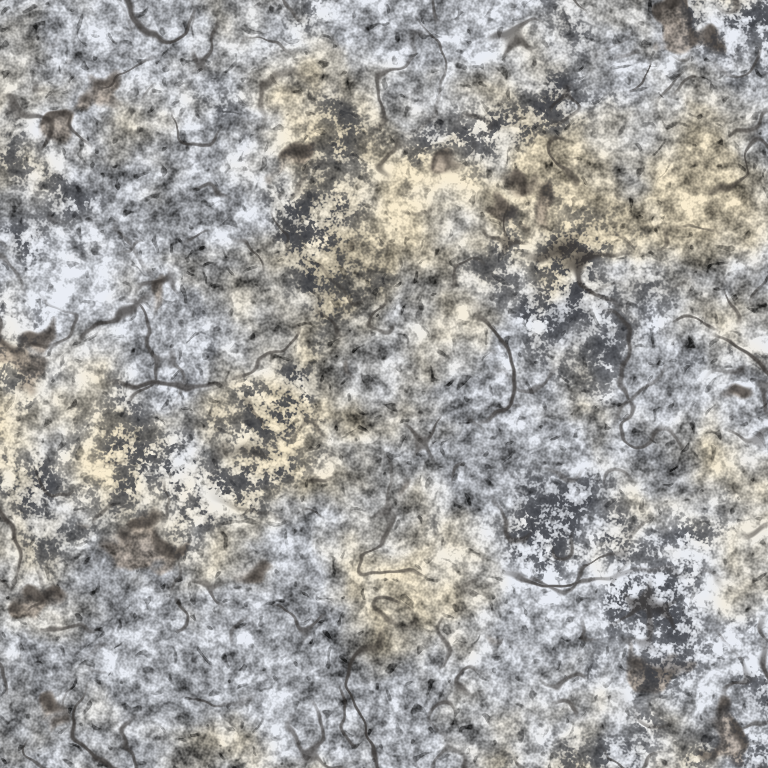
Give the GLSL for this texture, as a WebGL 1 fragment shader.

```glsl
precision highp float;
// Weathered grey limestone: rough mineral grain over embossed relief, with
// thin broken cracks, brown hollows, dark speckled lichen and ochre staining.
// Every layer is gradient noise, summed in octaves and bent by a domain warp.

uniform vec2 u_resolution;

// Tone (0 to 1 brightness)
const float BASE_TONE = 0.668;
const float BROAD_CONTRAST = 0.25;
const float HEIGHT_CONTRAST = 0.26;
const float RELIEF_CONTRAST = 0.36;
const float GRAIN_CONTRAST = 0.40;
const float FLAKE_LIGHT = 0.13;
const float PIT_DARK = 0.22;

// Feature frequencies (cells per canvas)
const float BROAD_FREQ = 2.6;
const float HEIGHT_FREQ = 10.0;
const float GRAIN_FREQ = 34.0;
const float HOLLOW_FREQ = 4.6;
const float LICHEN_FREQ = 3.2;
const float TINT_FREQ = 3.4;
const float FLAKE_FREQ = 30.0;
const float PIT_FREQ = 78.0;

// Offsets (canvas units)
const vec2 LIGHT_STEP = vec2(-0.002, 0.005);
const vec2 SHADOW_STEP = vec2(0.003, 0.016);

// Colours
const vec3 COOL_TINT = vec3(0.982, 1.0, 1.032);
const vec3 WARM_TINT = vec3(1.055, 1.0, 0.875);
const vec3 HOLLOW_BROWN = vec3(0.47, 0.43, 0.39);
const vec3 LICHEN_DARK = vec3(0.25, 0.26, 0.285);
const vec3 CRACK_DARK = vec3(0.21, 0.195, 0.185);

float hash(vec2 cell) {
  vec3 q = fract(cell.xyx * 0.1031);
  q += dot(q, q.yzx + 33.33);
  return fract((q.x + q.y) * q.z);
}

float cornerSlope(vec2 cell, vec2 offset) {
  float angle = 6.2832 * hash(cell);
  return dot(vec2(cos(angle), sin(angle)), offset);
}

// Gradient noise, roughly -1 to 1
float noise(vec2 p) {
  vec2 i = floor(p);
  vec2 f = p - i;
  vec2 u = f * f * f * (f * (f * 6.0 - 15.0) + 10.0);
  vec2 e = vec2(1.0, 0.0);
  float low = mix(cornerSlope(i, f), cornerSlope(i + e, f - e), u.x);
  float high = mix(cornerSlope(i + e.yx, f - e.yx),
                   cornerSlope(i + e.xx, f - e.xx), u.x);
  return 1.5 * mix(low, high, u.y);
}

// Four rotated octaves; a higher gain gives a rougher result
float fbm(vec2 p, float gain) {
  float sum = 0.0;
  float amplitude = 0.5;
  for (int octave = 0; octave < 4; octave++) {
    sum += amplitude * noise(p);
    p = mat2(1.64, 1.26, -1.26, 1.64) * p + 17.3;
    amplitude *= gain;
  }
  return sum;
}

vec2 warp(vec2 p) {
  vec2 bend = vec2(noise(p * 9.0 + 41.0), noise(p * 9.0 + 73.0));
  vec2 jag = vec2(noise(p * 42.0 + 11.0), noise(p * 42.0 + 59.0));
  return p + 0.018 * bend + 0.006 * jag;
}

float height(vec2 p) {
  return fbm(p * HEIGHT_FREQ + 120.0, 0.68);
}

float hollow(vec2 p) {
  return smoothstep(0.29, 0.37, fbm(p * HOLLOW_FREQ + 211.0, 0.55));
}

// Zero line of the noise, kept only in patches and tapering at their rims
float crack(vec2 p, float freq, float width) {
  float patchMask = smoothstep(0.02, 0.45, noise(p * freq * 0.8 + 307.0));
  float line = abs(noise(p * freq + 163.0));
  return patchMask * (1.0 - smoothstep(0.2 * width, width, line));
}

void main() {
  vec2 p = gl_FragCoord.xy / min(u_resolution.x, u_resolution.y);
  vec2 q = warp(p);

  // Stone brightness
  float surface = height(q);
  float relief = surface - height(q + LIGHT_STEP);
  float grain = fbm(p * GRAIN_FREQ + 89.0, 0.86);
  float tone = BASE_TONE + BROAD_CONTRAST * fbm(q * BROAD_FREQ + 31.0, 0.55);
  tone += HEIGHT_CONTRAST * surface + RELIEF_CONTRAST * relief;
  tone += GRAIN_CONTRAST * grain;
  tone += FLAKE_LIGHT * smoothstep(0.3, 0.5, noise(q * FLAKE_FREQ + 257.0));
  tone -= PIT_DARK * smoothstep(0.4, 0.65, noise(q * PIT_FREQ + 401.0));
  tone = clamp(tone, 0.12, 0.93);

  // Cool grey to ochre staining
  float stain = smoothstep(-0.25, 0.5, fbm(q * TINT_FREQ + 53.0, 0.6));
  vec3 color = tone * mix(COOL_TINT, WARM_TINT, stain);

  // Brown hollows, shaded under their upper rims
  float sunk = hollow(q);
  float shadow = sunk * (1.0 - hollow(q + SHADOW_STEP));
  color = mix(color, HOLLOW_BROWN * (1.0 + 0.8 * grain + relief), 0.72 * sunk);
  color = mix(color, CRACK_DARK, 0.6 * shadow);

  // Lichen speckles gather in the low grain
  float colony = smoothstep(0.04, 0.4, fbm(q * LICHEN_FREQ + 347.0, 0.6));
  float speckle = 1.0 - smoothstep(-0.18, 0.16, grain + 0.5 * surface);
  color = mix(color, LICHEN_DARK, 0.8 * colony * speckle);

  // Long and short cracks
  float cracks = max(crack(q, 6.0, 0.05), 0.8 * crack(q, 16.0, 0.10));
  color = mix(color, CRACK_DARK, 0.75 * cracks);

  gl_FragColor = vec4(clamp(color, 0.0, 1.0), 1.0);
}
```
